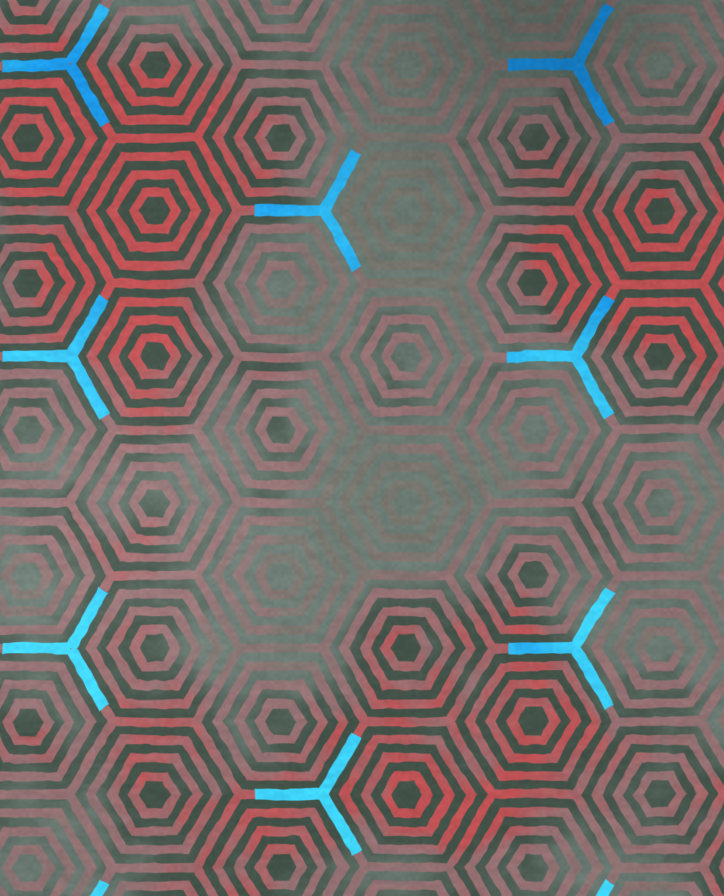
Give the GLSL for this pattern, as a WebGL 2 fragment shader.

```glsl
#version 300 es
precision highp float;
// Weathered painted honeycomb: nested hexagon rings whose outer lines are shared,
// with blue three-armed marks on some corners. Hexagons come from the nearest cell
// centre, marks from two folded lattices, and fading from layered value noise.

#define APOTHEM 0.0814              // centre to side of a hexagon, in canvas heights
#define ORIGIN vec2(0.1725, 0.0725) // one cell centre, measured from the top left
#define RING_STEP 0.25              // ring spacing, in apothems
#define RING_HALF 0.064             // half width of a ring line
#define ARM_HALF 0.078              // half width of a blue arm
#define ARM_LENGTH 0.93
#define WOBBLE 0.035                // unevenness of the hand-painted lines
#define WEAR 0.47                   // mean fading
#define GRAIN 0.07                  // strength of the fine paint grain

uniform vec2 u_resolution;
out vec4 fragColor;

const float SQRT3 = 1.7320508;
const vec3 DARK_GREEN = vec3(0.26, 0.32, 0.28);
const vec3 GREY_GREEN = vec3(0.42, 0.48, 0.45);
const vec3 DULL_PINK = vec3(0.58, 0.44, 0.45);
const vec3 WARM_RED = vec3(0.75, 0.32, 0.33);
const vec3 DEEP_BLUE = vec3(0.10, 0.58, 0.91);
const vec3 PALE_BLUE = vec3(0.25, 0.84, 0.98);

float hash(vec2 p) {
    return fract(sin(dot(p, vec2(127.1, 311.7))) * 43758.5453);
}

float noise(vec2 p) {
    vec2 i = floor(p), f = fract(p);
    f = f * f * (3.0 - 2.0 * f);
    return mix(mix(hash(i), hash(i + vec2(1, 0)), f.x),
               mix(hash(i + vec2(0, 1)), hash(i + vec2(1, 1)), f.x), f.y);
}

float fbm(vec2 p) {
    float sum = 0.0, gain = 0.5;
    for (int i = 0; i < 4; i++) {
        sum += gain * noise(p);
        p = mat2(0.8, 0.6, -0.6, 0.8) * p * 2.03 + 7.3;
        gain *= 0.5;
    }
    return sum / 0.9375;
}

float spot(vec2 p, vec2 centre, float radius) {
    vec2 d = (p - centre) / radius;
    return exp(-dot(d, d));
}

vec2 fold(vec2 p, vec2 period) {
    return p - period * round(p / period);
}

// Offset from the nearest centre of a flat-topped honeycomb with apothem 1
vec2 cellOffset(vec2 p) {
    vec2 period = vec2(2.0 * SQRT3, 2.0);
    vec2 a = fold(p, period);
    vec2 b = fold(p - vec2(SQRT3, 1.0), period);
    return dot(a, a) < dot(b, b) ? a : b;
}

float armDistance(vec2 p, vec2 dir) {
    float along = dot(p, dir);
    float across = abs(dot(p, vec2(-dir.y, dir.x)));
    return max(across - ARM_HALF, max(along - ARM_LENGTH, -along));
}

// Three square-ended arms: left, upper right and lower right
float markDistance(vec2 p) {
    p.y = abs(p.y);
    return min(armDistance(p, vec2(-1.0, 0.0)), armDistance(p, vec2(0.5, 0.5 * SQRT3)));
}

void main() {
    vec2 uv = gl_FragCoord.xy / u_resolution.y;
    vec2 p = (vec2(uv.x, 1.0 - uv.y) - ORIGIN) / APOTHEM;
    float soft = 1.0 / (u_resolution.y * APOTHEM);
    p += WOBBLE * (vec2(noise(p * 1.7), noise(p * 1.7 + 31.0)) - 0.5);

    // Nested rings, leaving the centre of each cell open
    vec2 offset = cellOffset(p);
    vec2 cell = round((p - offset) / vec2(SQRT3, 1.0));
    vec2 q = abs(offset);
    float radius = max(q.y, 0.5 * (SQRT3 * q.x + q.y));
    float ring = max(1.0, round(radius / RING_STEP)) * RING_STEP;
    float rough = 0.025 * (noise(p * 9.0) - 0.5);
    float line = 1.0 - smoothstep(-soft, soft, abs(radius - ring) - RING_HALF + rough);

    // Fading: broad clouds, vivid and worn regions, and a shift per cell
    float cloud = fbm(uv * 7.0 + 3.0);
    float vivid = spot(uv, vec2(0.17, 0.83), 0.19) + spot(uv, vec2(0.73, 0.66), 0.15)
                + 0.6 * spot(uv, vec2(0.56, 0.10), 0.14);
    float worn = spot(uv, vec2(0.49, 0.95), 0.17) + 0.6 * spot(uv, vec2(0.46, 0.72), 0.10)
               + 0.5 * spot(uv, vec2(0.46, 0.42), 0.14) + 0.5 * spot(uv, vec2(0.16, 0.44), 0.12)
               + 0.5 * spot(uv, vec2(0.05, 0.08), 0.15);
    float wear = WEAR + 1.2 * (cloud - 0.5) - 0.42 * vivid + 0.45 * worn;
    wear += 0.28 * (hash(cell + 5.0) - 0.5) * smoothstep(1.0, 0.65, radius);
    wear += 0.22 * (fbm(p * 2.3) - 0.5);

    vec3 ground = mix(DARK_GREEN, GREY_GREEN, smoothstep(0.25, 0.75, wear));
    vec3 paint = mix(WARM_RED, DULL_PINK, smoothstep(0.08, 0.45, wear));
    paint = mix(paint, GREY_GREEN + vec3(0.04, -0.02, -0.02), smoothstep(0.5, 0.95, wear));
    vec3 color = mix(ground, paint, line);

    // Blue marks on two lattices of cell corners, paler toward the lower left
    vec2 corner = p + vec2(2.0 / SQRT3, 0.0);
    float mark = min(markDistance(fold(corner, vec2(4.0 * SQRT3, 4.0))),
                     markDistance(fold(corner - vec2(2.0 * SQRT3, 2.0), vec2(4.0 * SQRT3, 8.0))));
    float pale = smoothstep(0.3, 0.8, 1.05 - 0.6 * uv.y - 0.35 * uv.x + 0.6 * (cloud - 0.5));
    vec3 blue = mix(DEEP_BLUE, PALE_BLUE, pale);
    color = mix(color, blue, 1.0 - smoothstep(-soft, soft, mark + rough));

    // Dim upper right, a light haze at left, and paint grain
    color *= 1.0 - 0.2 * spot(uv, vec2(0.62, 1.0), 0.2);
    color += 0.05 * spot(uv, vec2(0.14, 0.42), 0.2);
    color *= 1.0 + GRAIN * (noise(uv * 260.0) + noise(uv * vec2(60.0, 180.0)) - 1.0);
    fragColor = vec4(color, 1.0);
}
```
